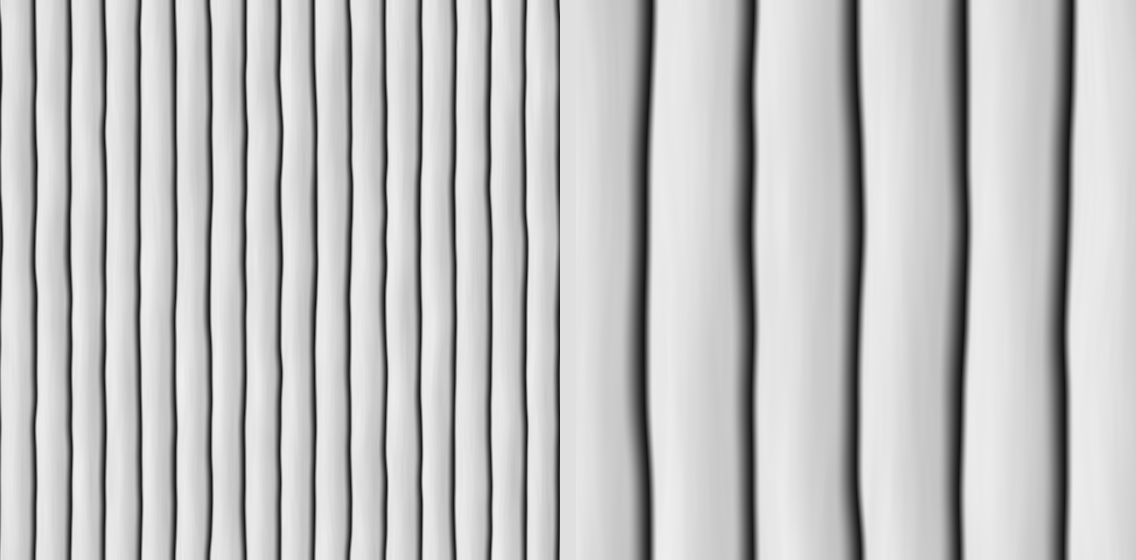
Left: the whole. Right: its middle third, enlarged.
Give the GLSL for this texture map, as a WebGL 2 fragment shader.

```glsl
#version 300 es
precision highp float;
// Sixteen upright pale poles set side by side, lit from the left.
// Each seam wanders with wrapping noise; a rounded profile shades the pole
// between its two seams, and stretched, bent noise adds faint grain.
uniform vec2 u_resolution;
out vec4 fragColor;

const float POLES = 16.0;

float hash(vec2 p) {
  return fract(sin(dot(p, vec2(127.1, 311.7))) * 43758.5453);
}

// Value noise that repeats after "period" cells
float wrapNoise(vec2 p, vec2 period) {
  vec2 cell = floor(p), f = fract(p);
  f = f * f * (3.0 - 2.0 * f);
  vec2 a = mod(cell, period), b = mod(cell + 1.0, period);
  return mix(mix(hash(a), hash(vec2(b.x, a.y)), f.x),
             mix(hash(vec2(a.x, b.y)), hash(b), f.x), f.y);
}

// Signed noise along the height, different for each pole or seam
float along(float index, float y, float cells) {
  return wrapNoise(vec2(index, y * cells), vec2(POLES, cells)) - 0.5;
}

// Horizontal position of a seam, in pole widths
float seam(float index, float y) {
  return index + 0.01 + 0.075 * along(index, y, 9.0)
       + 0.035 * along(index, y, 21.0);
}

// Fibres running up the pole, bent by a slow wave
float grain(vec2 uv) {
  float bend = wrapNoise(uv * vec2(32.0, 7.0), vec2(32.0, 7.0)) - 0.5;
  vec2 p = uv + vec2(0.012 * bend, 0.0);
  float broad = wrapNoise(p * vec2(80.0, 6.0), vec2(80.0, 6.0)) - 0.5;
  float medium = wrapNoise(p * vec2(176.0, 13.0), vec2(176.0, 13.0)) - 0.5;
  float fine = wrapNoise(p * vec2(384.0, 24.0), vec2(384.0, 24.0)) - 0.5;
  return 0.026 * broad + 0.02 * medium + 0.018 * fine;
}

void main() {
  vec2 uv = gl_FragCoord.xy / u_resolution;

  // Find the pole and the position across it, 0 at left and 1 at right
  float x = uv.x * POLES;
  float nearest = floor(x + 0.5);
  float pole = x < seam(nearest, uv.y) ? nearest - 1.0 : nearest;
  float left = seam(pole, uv.y);
  float t = (x - left) / (seam(pole + 1.0, uv.y) - left);

  // Bright left side sliding into a greyer right side
  float swell = 0.16 * along(pole, uv.y, 7.0);
  float shade = mix(0.91, 0.775, smoothstep(0.2, 0.8, t + swell));
  shade += 0.015 * along(pole, uv.y, 4.0) + grain(uv);

  // Narrow shadow at the left edge, wide one at the right edge
  float shadowWidth = 0.215 + 0.05 * along(pole, uv.y, 11.0);
  shade *= smoothstep(-0.02, 0.085, t);
  shade *= smoothstep(-0.055, shadowWidth, 1.0 - t);

  fragColor = vec4(vec3(clamp(shade, 0.0, 1.0)), 1.0);
}
```
